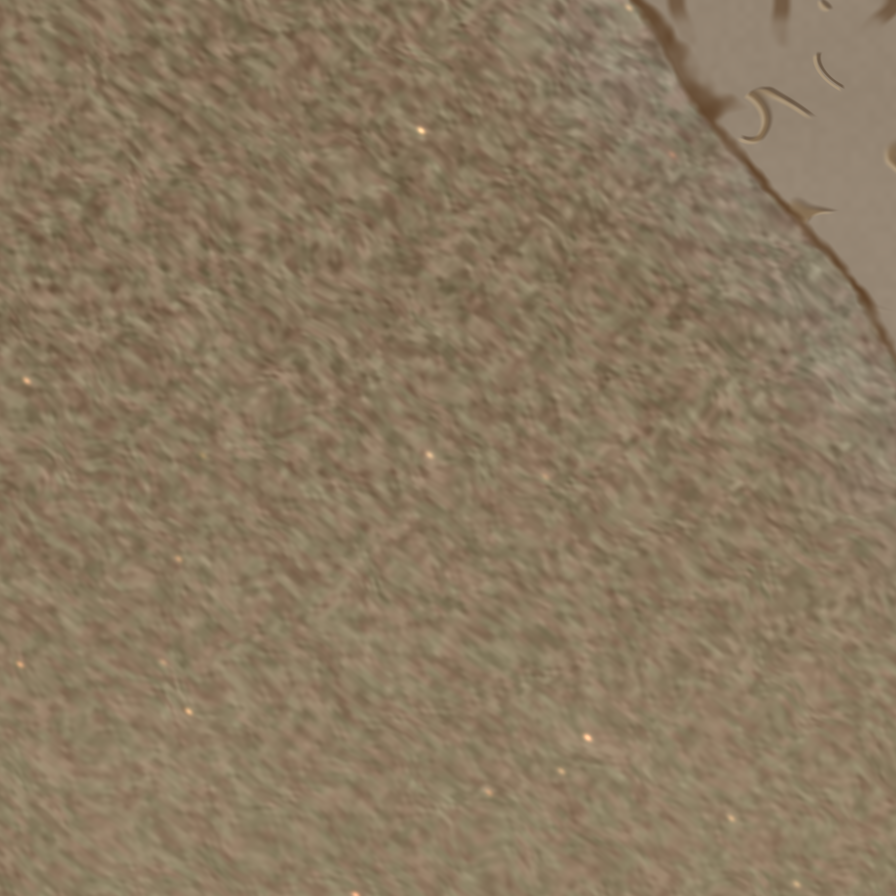
Reproduce this texture procedurally as a Shadertoy shader.

```glsl
// Wet sand with fine slanted grain, a few warm glints and a smooth pale
// sheet in the upper right corner, bordered by a broken brown rim.
// Grain is stretched value noise; the sheet is cut by a bent edge line.

const vec3 SAND_UPPER = vec3(0.522, 0.450, 0.354);
const vec3 SAND_LOWER = vec3(0.562, 0.493, 0.392);
const vec3 FROST      = vec3(0.555, 0.508, 0.446);
const vec3 SHEET      = vec3(0.583, 0.523, 0.452);
const vec3 RIM        = vec3(0.360, 0.250, 0.150);
const vec3 GLINT      = vec3(1.000, 0.780, 0.520);

const vec2  GRAIN_DIR    = vec2(0.79, -0.613);  // long axis of the grains
const vec2  GRAIN_SCALE  = vec2(60.0, 108.0);   // along and across that axis
const float GRAIN_UPPER  = 0.250;               // contrast at the top
const float GRAIN_LOWER  = 0.160;               // contrast at the bottom
const float PATCHES      = 0.026;
const float TINT_AMOUNT  = 0.060;
const float GLINT_CELLS  = 13.0;
const float GLINT_CHANCE = 0.12;
const float GLINT_RADIUS = 0.0040;

float hash(vec2 p) {
    return fract(sin(dot(p, vec2(127.1, 311.7))) * 43758.5453);
}

float noise(vec2 p) {
    vec2 i = floor(p), f = fract(p);
    f = f * f * (3.0 - 2.0 * f);
    float low  = mix(hash(i), hash(i + vec2(1.0, 0.0)), f.x);
    float high = mix(hash(i + vec2(0.0, 1.0)), hash(i + vec2(1.0, 1.0)), f.x);
    return mix(low, high, f.y);
}

// Coordinates along and across the grain direction
vec2 alongGrain(vec2 p) {
    return vec2(dot(p, GRAIN_DIR), dot(p, vec2(-GRAIN_DIR.y, GRAIN_DIR.x)));
}

// Signed distance to the bent edge, positive on the pale sheet
float sheetDistance(vec2 p) {
    float edgeX = 0.79 - 0.593 * max(p.y - 0.865, 0.0)
                + 0.909 * clamp(0.865 - p.y, 0.0, 0.165)
                + 0.632 * max(0.70 - p.y, 0.0);
    float wobble = (noise(p * 30.0) - 0.5) * 0.006 + (noise(p * 95.0) - 0.5) * 0.004;
    return (p.x - edgeX) * 0.78 + wobble;
}

vec3 sandColor(vec2 p, float d) {
    vec2 bend = vec2(noise(p * 23.0), noise(p * 23.0 + 50.0)) - 0.5;
    vec2 q = alongGrain(p + 0.012 * bend);
    float grain = 0.56 * noise(q * GRAIN_SCALE)
                + 0.44 * noise(q * GRAIN_SCALE * vec2(1.9, 1.7) + 31.0) - 0.5;
    float patches = noise(p * 6.0 + 4.0) * 0.5 + noise(q * vec2(16.0, 28.0)) * 0.5 - 0.5;
    float tint = noise(q * GRAIN_SCALE * 0.95 + 70.0) - 0.5;

    float height = smoothstep(0.0, 0.75, p.y);
    vec3 color = mix(SAND_LOWER, SAND_UPPER, height);
    // Pale, cooler band beside the sheet
    float frost = smoothstep(-0.20, -0.02, d) * (0.45 + 0.55 * noise(p * 24.0));
    color = mix(color, FROST, frost * 0.8);
    color += grain * mix(GRAIN_LOWER, GRAIN_UPPER, height) * vec3(1.0, 1.0, 0.95);
    color += patches * PATCHES;
    color += tint * TINT_AMOUNT * vec3(0.35, -0.65, -0.25);
    return color;
}

// Thin broken line where a stretched noise field crosses its middle
float crease(vec2 p) {
    vec2 q = alongGrain(p);
    float field = abs(noise(q * vec2(17.0, 26.0) + 8.0) - 0.5);
    float sparse = smoothstep(0.60, 0.72, noise(p * 27.0 + 12.0));
    return sparse * (1.0 - smoothstep(0.01, 0.065, field));
}

vec3 sheetColor(vec2 p) {
    vec3 color = SHEET + (noise(p * 9.0) - 0.5) * 0.016;
    color += (noise(p * 110.0) - 0.5) * 0.018;
    // Creases, each with a lit side
    color -= crease(p) * vec3(0.15, 0.16, 0.16);
    color += crease(p + vec2(0.004, 0.003)) * vec3(0.09, 0.07, 0.03);
    // Brown drips hanging from the top border
    float streak = abs(fract(p.x * 9.5 + 0.35 * noise(p * 22.0)) - 0.5);
    float drip = 1.0 - smoothstep(0.04, 0.13, streak);
    float reach = smoothstep(0.95, 0.995, p.y + 0.03 * (noise(p * 40.0) - 0.5));
    return mix(color, RIM, drip * reach * 0.6);
}

// Small soft sparks, one at most in each grid cell
vec3 glints(vec2 p) {
    vec3 light = vec3(0.0);
    vec2 cell = floor(p * GLINT_CELLS);
    for (int y = -1; y <= 1; y++) {
        for (int x = -1; x <= 1; x++) {
            vec2 id = cell + vec2(x, y);
            vec2 center = (id + vec2(hash(id + 5.3), hash(id + 9.7))) / GLINT_CELLS;
            vec2 offset = alongGrain(p - center) / vec2(1.25, 0.85);
            float power = mix(0.15, 0.65, pow(hash(id + 17.1), 2.0));
            float spark = exp(-dot(offset, offset) / (GLINT_RADIUS * GLINT_RADIUS));
            vec3 hue = mix(GLINT, vec3(1.0, 0.45, 0.35), 0.6 * hash(id + 23.9));
            light += hue * spark * power * step(hash(id + 2.0), GLINT_CHANCE);
        }
    }
    return light;
}

void mainImage(out vec4 fragColor, in vec2 fragCoord) {
    vec2 p = fragCoord / iResolution.xy;
    float d = sheetDistance(p);
    float onSheet = smoothstep(-0.004, 0.004, d);
    vec3 color = mix(sandColor(p, d) + glints(p), sheetColor(p), onSheet);

    // Rim: wide and ragged above, ending in a spur, thin and broken below
    float upper = smoothstep(0.86, 0.89, p.y) * (1.0 - smoothstep(0.92, 1.03, p.y));
    float spur = exp(-pow((p.y - 0.882) / 0.010, 2.0));
    float width = 0.004 + 0.020 * upper * (0.4 + noise(p * 55.0)) + 0.018 * spur;
    float rim = smoothstep(-0.008, 0.001, d) * (1.0 - smoothstep(width * 0.3, width + 0.006, d));
    color = mix(color, RIM, rim * (0.5 + 0.45 * noise(p * 48.0 + 6.0)));

    fragColor = vec4(clamp(color, 0.0, 1.0), 1.0);
}
```
